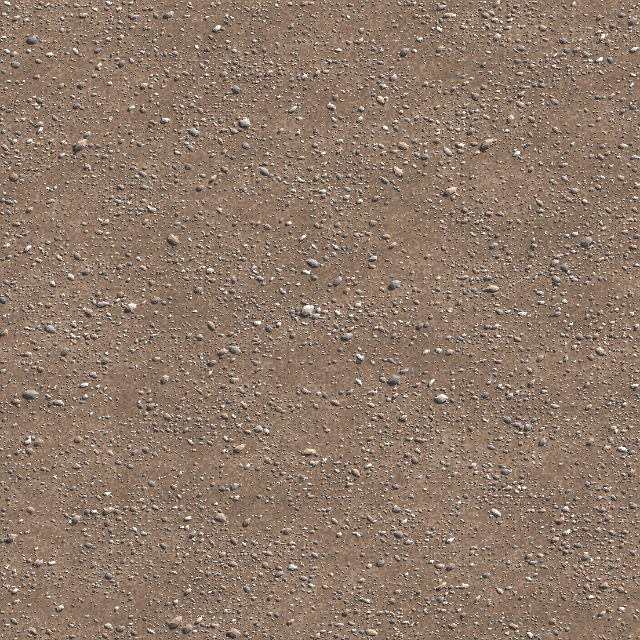
Write a three.js fragment shader that draws this texture.

```glsl
// Dry brown soil strewn with angular pebbles, lit from the upper right.
// Wrapping gradient noise colours the soil; four jittered grids of faceted
// stones, from grit up to small rocks, are laid over it with their shadows.
varying vec2 vUv;

const float TAU = 6.2831853;
const vec2 LIGHT = vec2(0.5, 0.866);
const float EDGE = 0.0004;

const vec3 SOIL = vec3(0.565, 0.465, 0.385);
const vec3 SOIL_DARK = vec3(0.47, 0.395, 0.335);
const vec3 SOIL_LIGHT = vec3(0.67, 0.575, 0.495);
const vec3 SHADOW = vec3(0.17, 0.165, 0.165);
const vec3 BUFF = vec3(0.69, 0.60, 0.53);
const vec3 SLATE = vec3(0.60, 0.575, 0.56);
const vec3 PALE = vec3(0.88, 0.84, 0.80);

vec3 hash3(vec2 p) {
  vec3 q = fract(vec3(p.xyx) * vec3(0.1031, 0.1030, 0.0973));
  q += dot(q, q.yxz + 33.33);
  return fract((q.xxy + q.yzz) * q.zyx);
}

vec2 rotate(vec2 p, float angle) {
  float c = cos(angle), s = sin(angle);
  return vec2(c * p.x + s * p.y, c * p.y - s * p.x);
}

float cornerSlope(vec2 corner, vec2 offset, vec2 period) {
  float angle = TAU * hash3(mod(corner, period) + period.yx).x;
  return dot(vec2(cos(angle), sin(angle)), offset);
}

// Gradient noise, about -0.7 to 0.7, repeating after a whole period
float gradientNoise(vec2 uv, vec2 period) {
  vec2 p = uv * period;
  vec2 i = floor(p), f = p - i;
  vec2 w = f * f * f * (f * (f * 6.0 - 15.0) + 10.0);
  vec2 e = vec2(1.0, 0.0);
  float low = mix(cornerSlope(i, f, period),
                  cornerSlope(i + e.xy, f - e.xy, period), w.x);
  float high = mix(cornerSlope(i + e.yx, f - e.yx, period),
                   cornerSlope(i + e.xx, f - e.xx, period), w.x);
  return mix(low, high, w.y);
}

vec3 soilColor(vec2 uv) {
  float drift = gradientNoise(uv, vec2(5.0, 12.0));
  float clods = gradientNoise(uv, vec2(28.0, 52.0));
  float crumbs = gradientNoise(uv, vec2(110.0, 140.0));
  float grain = gradientNoise(uv, vec2(230.0, 260.0));
  float tone = 0.35 * drift + 0.4 * clods + 0.5 * crumbs + 0.9 * grain;
  vec3 color = mix(SOIL, SOIL_LIGHT, smoothstep(0.0, 0.55, tone));
  return mix(color, SOIL_DARK, smoothstep(0.0, 0.6, -tone));
}

// Irregular hexagon: x is 1 on the rim, y is the light on the nearest facet
vec2 facetedStone(vec2 q, vec2 light, float seed) {
  vec2 result = vec2(0.0);
  for (int i = 0; i < 6; i++) {
    float k = float(i);
    float vary = fract(seed * (7.3 + 3.1 * k) + 0.37 * k);
    float angle = TAU * (k + 0.7 * vary + seed) / 6.0;
    vec2 normal = vec2(cos(angle), sin(angle));
    float rim = dot(q, normal) / (0.62 + 0.38 * fract(vary * 5.7));
    if (rim > result.x) result = vec2(rim, dot(normal, light));
  }
  return result;
}

vec3 stoneColor(vec3 pick) {
  vec3 color = mix(BUFF, SLATE, smoothstep(0.4, 0.75, pick.x));
  color = mix(color, PALE, smoothstep(0.65, 0.97, pick.y));
  return color * (0.86 + 0.24 * pick.z);
}

// One grid of stones; radius is the largest size, in cells
vec3 addStones(vec3 ground, vec2 uv, float cells, float radius, float density) {
  vec2 p = uv * cells;
  vec2 home = floor(p);
  vec3 color = ground;
  for (int y = -1; y <= 1; y++) {
    for (int x = -1; x <= 1; x++) {
      vec2 cell = home + vec2(float(x), float(y));
      vec2 id = mod(cell, cells);
      vec3 place = hash3(id + cells);
      float clump = gradientNoise(id / cells, vec2(7.0, 13.0));
      if (place.z > density * (1.0 + 1.3 * clump)) continue;

      vec3 shape = hash3(id + cells * 2.0 + 17.0);
      vec3 pick = hash3(id + cells * 3.0 + 41.0);
      float size = radius * mix(0.55, 1.0, shape.x * shape.x);
      float tilt = (shape.y - 0.5) * 1.8;
      vec2 squash = vec2(0.82, mix(1.1, 1.8, pick.z));
      vec2 q = rotate(p - cell - 0.2 - 0.6 * place.xy, tilt) * squash / size;
      vec2 light = rotate(LIGHT, tilt);

      float shade = 1.0 - smoothstep(0.65, 1.05, length(q + light * 0.55));
      color = mix(color, SHADOW, 0.88 * shade);

      vec2 stone = facetedStone(q, light, shape.z);
      float blur = EDGE * cells / size;
      float cover = 1.0 - smoothstep(1.0 - blur, 1.0 + blur, stone.x);
      float slope = smoothstep(0.15, 0.6, stone.x);
      float lit = 1.03 + slope * stone.y * (stone.y > 0.0 ? 0.42 : 0.5);
      color = mix(color, stoneColor(pick) * lit, cover);
    }
  }
  return color;
}

void main() {
  vec3 color = soilColor(vUv);
  color = addStones(color, vUv, 176.0, 0.38, 0.52);
  color = addStones(color, vUv, 100.0, 0.38, 0.42);
  color = addStones(color, vUv, 56.0, 0.35, 0.36);
  color = addStones(color, vUv, 28.0, 0.28, 0.14);
  gl_FragColor = vec4(clamp(color, 0.0, 1.0), 1.0);
}
```
